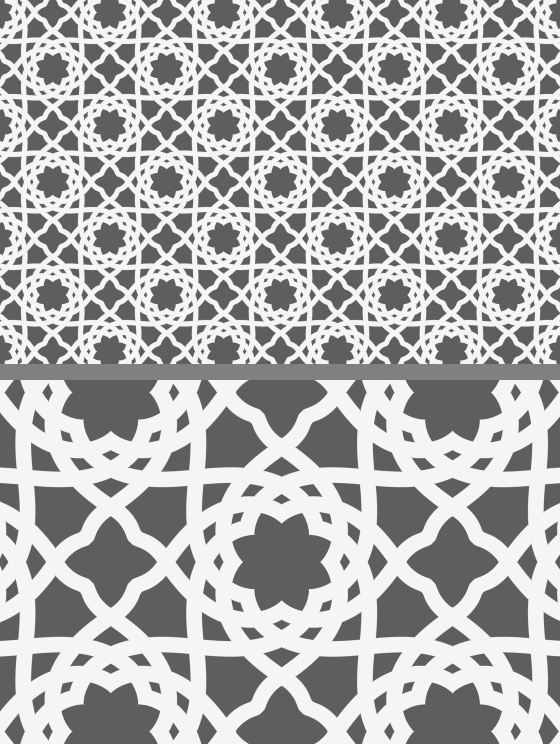
Top, the full canvas; bottom, a detail of the centre.
Give the GLSL for this pattern, as a Shadertoy shader.

```glsl
const float PI = 3.14159265;

// Distance to a polar curve, from its radius and angular slope
float polarDistance(float r, float radius, float slope) {
    return abs(r - radius) / sqrt(1.0 + slope * slope / (radius * radius));
}

// Fold the plane into one octant of the nearest rosette;
// rosettes sit on the even squares of a checkerboard
vec2 foldToRosette(vec2 p) {
    p = abs(p - 2.0 * round(p * 0.5));
    if (p.x + p.y > 1.0) p = 1.0 - p;
    return p.y > p.x ? p.yx : p;
}

// Interlaced arcs that spiral from eight petal tips to the inner star
float rosette(vec2 p) {
    float r = length(p);
    float angle = atan(p.y, p.x + 1e-6);
    float nearest = 1.0;
    for (int k = -1; k <= 2; k++) {
        float turn = abs(angle - float(k) * PI / 4.0) / (PI / 8.0);
        if (turn > 4.0) continue;
        // Diagonal tips reach further, to touch the next rosette
        float flare = ((k & 1) == 1 ? 0.096 : 0.066) * exp(-1.5 * turn);
        float radius = 0.611 - 0.082 * turn + flare;
        float slope = (0.082 + 1.5 * flare) / (PI / 8.0);
        nearest = min(nearest, polarDistance(r, radius, slope));
    }
    return nearest;
}

// Four-lobed outline between the rosettes
float quatrefoil(vec2 p) {
    float toDiagonal = 1.0 - atan(p.y, p.x + 1e-6) / (PI / 4.0);
    float bend = sqrt(toDiagonal * toDiagonal + 0.04);
    float slope = 0.14 * toDiagonal / bend / (PI / 4.0);
    return polarDistance(length(p), 0.18 + 0.14 * bend, slope);
}

void mainImage(out vec4 fragColor, in vec2 fragCoord) {
    vec2 canvas = (fragCoord - 0.5 * iResolution.xy) / iResolution.x;
    vec2 p = foldToRosette((canvas - vec2(0.001, 0.0)) / vec2(0.1017, 0.1009));

    float line = min(rosette(p), quatrefoil(vec2(1.0 - p.x, p.y)));
    float pixel = 1.0 / (0.1013 * iResolution.x);
    float ink = 1.0 - smoothstep(-0.7 * pixel, 0.7 * pixel, line - 0.046);

    vec3 ground = vec3(0.37);
    vec3 strap = vec3(0.96, 0.96, 0.97);
    fragColor = vec4(mix(ground, strap, ink), 1.0);
}
```
